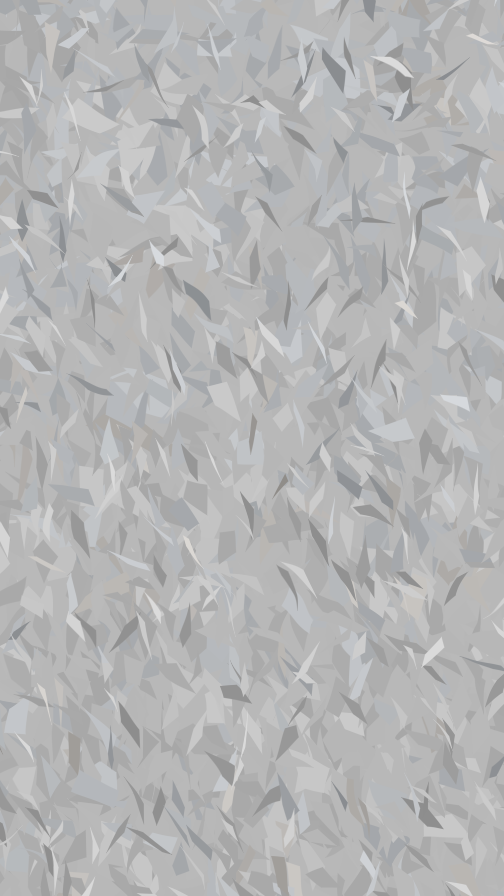
Give the GLSL for this pattern, as a Shadertoy shader.

```glsl
vec3 hash3(ivec3 cell) {
    uvec3 v = uvec3(cell) * 1664525u + 1013904223u;
    v.x += v.y * v.z; v.y += v.z * v.x; v.z += v.x * v.y;
    v ^= v >> 16u;
    v.x += v.y * v.z; v.y += v.z * v.x; v.z += v.x * v.y;
    return vec3(v >> 8u) / 16777216.0;
}

vec2 smoothNoise(vec2 p) {
    ivec2 i = ivec2(floor(p));
    vec2 f = fract(p);
    f = f * f * (3.0 - 2.0 * f);
    vec2 low = mix(hash3(ivec3(i, 90)).xy, hash3(ivec3(i + ivec2(1, 0), 90)).xy, f.x);
    vec2 high = mix(hash3(ivec3(i + ivec2(0, 1), 90)).xy, hash3(ivec3(i + ivec2(1, 1), 90)).xy, f.x);
    return mix(low, high, f.y) - 0.5;
}

// Signed distance to a four-cornered polygon, convex or notched
float quadDistance(vec2 p, vec2 corners[4]) {
    float d = 1e5, side = 1.0;
    for (int i = 0; i < 4; i++) {
        vec2 a = corners[i], b = corners[(i + 1) % 4];
        vec2 e = b - a, w = p - a;
        vec2 q = w - e * clamp(dot(w, e) / dot(e, e), 0.0, 1.0);
        d = min(d, dot(q, q));
        bvec3 c = bvec3(p.y >= a.y, p.y < b.y, e.x * w.y > e.y * w.x);
        if (all(c) || all(not(c))) side = -side;
    }
    return side * sqrt(d);
}

// Angular flake, long axis upright, lengths in cell units
float flakeDistance(vec2 p, vec3 r, vec3 s, float slim) {
    float halfLength = mix(0.45, 0.85, r.x) * mix(0.65, 1.0, slim);
    float width = mix(0.2, 0.52, r.y) * slim;
    vec2 corners[4];
    corners[0] = vec2(0.0, halfLength);
    corners[1] = vec2(width, (s.x - 0.5) * halfLength * 1.3);
    corners[2] = vec2((r.z - 0.5) * width, -halfLength);
    corners[3] = vec2(width * mix(-1.0, 0.35, s.y), (s.z - 0.5) * halfLength * 1.3);
    return quadDistance(p, corners);
}

void mainImage(out vec4 fragColor, in vec2 fragCoord) {
    vec2 p = fragCoord / iResolution.x;
    float edge = 0.7 / iResolution.x;
    float height = fragCoord.y / iResolution.y;
    vec2 bent = p + 0.016 * smoothNoise(p * 15.0);
    vec3 color = vec3(0.72);

    // Five ground layers, then dark chips, then bright slivers
    for (int layer = 0; layer < 7; layer++) {
        bool dark = layer == 5, bright = layer == 6;
        float density = dark || bright ? 13.0 : 8.0 + 1.7 * float(layer);
        float slim = dark ? 0.5 : bright ? 0.36 : 1.0;
        vec2 g = bent * density + float(layer) * vec2(3.37, 5.71);
        ivec2 base = ivec2(floor(g));

        for (int j = -1; j <= 1; j++)
        for (int i = -1; i <= 1; i++) {
            ivec2 cell = base + ivec2(i, j);
            vec3 place = hash3(ivec3(cell, layer * 4));
            vec3 shape = hash3(ivec3(cell, layer * 4 + 1));
            vec3 notch = hash3(ivec3(cell, layer * 4 + 2));
            vec3 paint = hash3(ivec3(cell, layer * 4 + 3));
            if ((dark || bright) && paint.x > 0.42) continue;

            // Mostly steep and leaning left, more scattered near the top
            float spread = mix(1.3, 2.0, smoothstep(0.5, 1.0, height));
            float angle = 0.25 + (place.z + paint.z - 1.0) * spread;
            float c = cos(angle), s = sin(angle);
            vec2 q = mat2(c, -s, s, c) * (g - vec2(cell) - place.xy);
            float d = flakeDistance(q, shape, notch, slim) / density;

            float tone = paint.x < 0.33 ? 0.67 : paint.x < 0.81 ? 0.72 : 0.775;
            tone += (paint.y - 0.5) * (tone == 0.72 ? 0.016 : 0.035);
            if (dark) tone = mix(0.55, 0.63, paint.y);
            if (bright) tone = mix(0.77, 0.86, paint.y);

            // Faint cool flakes, commoner above, and rare warm ones
            float cool = step(notch.x, 0.12 + 0.4 * height * height);
            float warm = step(0.95, notch.x);
            vec3 flake = tone + (cool - warm) * vec3(-0.012, 0.0, 0.014);
            color = mix(color, flake, smoothstep(edge, -edge, d));
        }
    }
    fragColor = vec4(color, 1.0);
}
```
